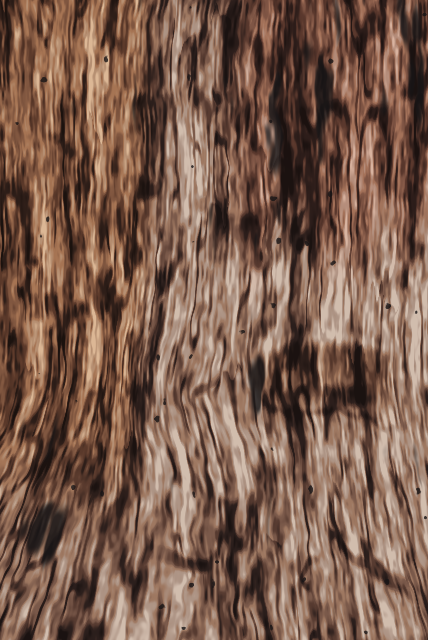
This texture is drawn by a Shadertoy shader. Its source:

```glsl
const vec3 CHAR_BLACK = vec3(0.09, 0.08, 0.085);
const vec3 UMBER = vec3(0.17, 0.12, 0.11);
const vec3 BARK = vec3(0.34, 0.23, 0.19);
const vec3 WOOD = vec3(0.48, 0.35, 0.29);
const vec3 TAN = vec3(0.62, 0.47, 0.38);
const vec3 DRIFTWOOD = vec3(0.68, 0.58, 0.52);
const vec3 BLEACHED = vec3(0.82, 0.74, 0.68);
const vec3 WARM_TINT = vec3(1.05, 0.97, 0.86);
const vec3 RED_TINT = vec3(1.04, 0.95, 0.92);
const vec2 FIBRE_SCALE = vec2(28.0, 2.6);
const float GRAIN_GAIN = 1.45;
const float RELIEF_GAIN = 0.75;
const float ROUGHNESS = 0.24;
const float CRACK_DEPTH = 0.40;
const float RELIEF_STEP = 0.002;
const float FLARE_TOP = 0.42;
const float TRUNK_AXIS = 0.32;

float hash(vec2 p) {
    return fract(sin(dot(p, vec2(127.1, 311.7))) * 43758.55);
}

float noise(vec2 p) {
    vec2 i = floor(p), f = fract(p);
    f = f * f * (3.0 - 2.0 * f);
    return mix(mix(hash(i), hash(i + vec2(1, 0)), f.x),
               mix(hash(i + vec2(0, 1)), hash(i + vec2(1, 1)), f.x), f.y);
}

// Soft elliptical spot
float blob(vec2 p, vec2 centre, vec2 size) {
    vec2 d = (p - centre) / size;
    return exp(-dot(d, d));
}

// Position across the fibres: root flare, central swelling, meander
float fibreCoord(vec2 p) {
    float flare = pow(max(FLARE_TOP - p.y, 0.0), 1.5);
    float spread = p.x < TRUNK_AXIS ? 2.6 : 0.9;
    float u = TRUNK_AXIS + (p.x - TRUNK_AXIS) / (1.0 + spread * flare);
    u += 0.030 * blob(p, vec2(0.25, 0.40), vec2(0.09, 0.12));
    u -= 0.010 * blob(p, vec2(0.37, 0.27), vec2(0.08, 0.07));
    u += 0.018 * (noise(p * vec2(6.0, 4.5)) - 0.5);
    float knotted = 0.003 + 0.008 * blob(p, vec2(0.33, 0.25), vec2(0.14, 0.30));
    u += knotted * (noise(p * vec2(26.0, 18.0)) - 0.5);
    return u + 0.0035 * (noise(p * vec2(70.0, 42.0)) - 0.5);
}

// Stretched octaves of fibre, centred on zero
float grain(vec2 q) {
    float sum = 0.0, amp = 0.27;
    q *= FIBRE_SCALE;
    for (int i = 0; i < 4; i++) {
        sum += amp * (noise(q) - 0.5);
        q = q * vec2(2.1, 2.4) + 17.3;
        amp *= 0.97;
    }
    return sum;
}

// Splits along the fibres, broken up by a coarser mask
float cracks(vec2 q) {
    float dark = 0.0, freq = 19.0;
    for (int i = 0; i < 3; i++) {
        vec2 s = q * vec2(freq, 2.0 + freq * 0.12) + float(i) * 31.7;
        float width = 0.05 + 0.0015 * freq;
        float split = 1.0 - smoothstep(0.2 * width, width, abs(noise(s) - 0.5));
        float open = smoothstep(0.46, 0.66, noise(q * vec2(freq * 0.7, 11.0) + 9.1));
        dark = max(dark, split * open);
        freq *= 2.2;
    }
    return dark;
}

// Splintered plates that cast a short shadow below their torn ends
float tornPlates(vec2 q) {
    float x = q.x * 27.0 + 0.5 * noise(q * vec2(40.0, 25.0)), column = floor(x);
    float y = q.y * 3.4 + hash(vec2(column, 4.0)) * 7.0 + 0.22 * noise(q * vec2(130.0, 9.0));
    float present = step(0.76, hash(vec2(column, floor(y))));
    float side = smoothstep(0.0, 0.12, fract(x)) * smoothstep(1.0, 0.88, fract(x));
    float f = fract(y);
    return present * side * smoothstep(1.0, 0.98, f) * exp(-(1.0 - f) * 20.0);
}

// Scattered ragged insect holes
float holes(vec2 p) {
    vec2 g = p * vec2(22.0, 28.0), cell = floor(g);
    vec2 centre = 0.3 + 0.4 * vec2(hash(cell), hash(cell + 5.3));
    vec2 d = (fract(g) - centre) / vec2(22.0, 28.0);
    d *= mix(vec2(0.7, 1.2), vec2(1.3, 0.6), hash(cell + 3.7));
    float radius = 0.0015 + 0.0028 * hash(cell + 2.9);
    float reach = length(d) + 0.004 * (noise(p * 220.0) - 0.5);
    return step(0.89, hash(cell + 8.1)) * smoothstep(radius + 0.001, radius - 0.001, reach);
}

// Brightness ramp through the wood colours
vec3 woodRamp(float t) {
    vec3 c = mix(UMBER, BARK, smoothstep(0.12, 0.32, t));
    c = mix(c, WOOD, smoothstep(0.32, 0.47, t));
    c = mix(c, TAN, smoothstep(0.47, 0.60, t));
    c = mix(c, DRIFTWOOD, smoothstep(0.60, 0.73, t));
    c = mix(c, BLEACHED, smoothstep(0.73, 0.91, t));
    return c * mix(0.6, 1.0, smoothstep(-0.15, 0.12, t));
}

void mainImage(out vec4 fragColor, in vec2 fragCoord) {
    vec2 p = fragCoord / iResolution.y;
    float u = fibreCoord(p);
    vec2 q = vec2(u, p.y);

    // Broad zones of the trunk
    float left = smoothstep(0.26, 0.21, u) * smoothstep(0.12, 0.36, p.y);
    float ridge = blob(q, vec2(0.295, 0.40), vec2(0.065, 0.60));
    float ragged = 0.12 * (noise(q * vec2(30.0, 3.0)) - 0.5);
    float upperRight = smoothstep(0.33, 0.42, u) * smoothstep(0.54, 0.72, p.y + ragged);
    float tone = 0.60 - 0.10 * left + 0.15 * ridge - 0.17 * upperRight;
    tone += 0.13 * blob(p, vec2(0.52, 0.54), vec2(0.22, 0.06));
    tone += 0.06 * blob(p, vec2(0.38, 0.04), vec2(0.22, 0.16));
    tone -= 0.30 * blob(p, vec2(0.19, 0.30), vec2(0.035, 0.10));
    tone -= 0.28 * blob(p, vec2(0.215, 0.11), vec2(0.022, 0.06));
    tone -= 0.25 * blob(vec2(u, 0.0), vec2(0.238, 0.0), vec2(0.005, 1.0)) * smoothstep(0.2, 0.6, p.y);

    // Overhanging shelf: lit lip, shaded hollow, lower crease
    float span = smoothstep(0.39, 0.43, p.x) * smoothstep(0.64, 0.58, p.x);
    float lip = p.y - 0.468 - 0.012 * (noise(p * vec2(22.0, 3.0)) - 0.5) + 1.2 * pow(p.x - 0.51, 2.0);
    lip += 0.008 * (noise(q * vec2(120.0, 9.0)) - 0.5);
    float hollow = smoothstep(0.004, -0.022, lip) * smoothstep(-0.16, -0.03, lip);
    tone += span * (0.17 * exp(-pow((lip - 0.004) / 0.010, 2.0)) - 0.25 * hollow);
    float crease = p.y - 0.345 + 0.20 * (p.x - 0.5) - 0.02 * noise(p * vec2(30.0, 6.0));
    crease += 0.014 * (noise(q * vec2(110.0, 9.0)) - 0.5);
    tone -= 0.22 * span * exp(-pow(crease / 0.006, 2.0));

    // Fibre detail, side lighting and shadows
    float fibre = grain(q);
    float slope = fibre - grain(q - vec2(RELIEF_STEP, 0.0));
    tone += GRAIN_GAIN * fibre + RELIEF_GAIN * slope;
    tone += ROUGHNESS * (noise(q * vec2(210.0, 75.0)) - 0.5);
    tone += 0.13 * (noise(p * vec2(9.0, 7.0)) - 0.5);
    tone -= CRACK_DEPTH * cracks(q) + 0.32 * tornPlates(q);

    // Zone tints
    vec3 color = woodRamp(tone);
    color *= mix(vec3(1.0), WARM_TINT, max(left, 0.5 * hollow * span));
    color *= mix(vec3(1.0), RED_TINT, upperRight);

    // Charred streaks and pits
    float scorch = blob(p, vec2(0.48, 0.82), vec2(0.07, 0.18)) + blob(p, vec2(0.65, 0.90), vec2(0.035, 0.14));
    scorch += blob(p, vec2(0.06, 0.17), vec2(0.04, 0.05)) + blob(p, vec2(0.405, 0.40), vec2(0.012, 0.06));
    float streak = noise(q * vec2(42.0, 6.0)) * 0.55 + noise(q * vec2(120.0, 24.0)) * 0.45;
    float burnt = smoothstep(0.82, 1.02, 0.42 * scorch + streak);
    color = mix(color, CHAR_BLACK + 0.15 * max(fibre, 0.0), 0.85 * burnt);
    color = mix(color, CHAR_BLACK, 0.8 * holes(p));

    fragColor = vec4(clamp(color, 0.0, 1.0), 1.0);
}
```
